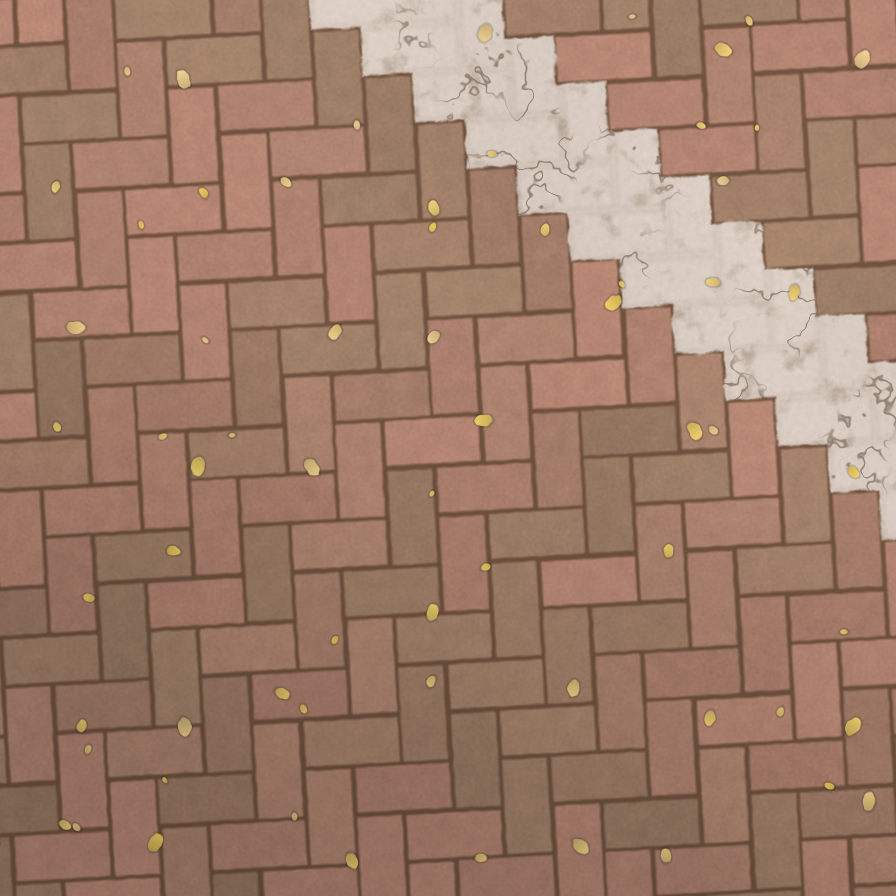
A WebGL 2 fragment shader for this texture:

```glsl
#version 300 es
// Worn herringbone brick paving crossed by a stepped pale cement strip, with fallen leaves.
precision highp float;
uniform vec2 u_resolution;
out vec4 fragColor;

const float BRICK_WIDTH = 0.0549;              // short side of a brick
const float TILT = 0.056;                      // rotation of the paving
const vec2 PAVING_ORIGIN = vec2(0.369, 0.4167);
const vec2 FAR_SHIFT = vec2(-0.09, 0.40);      // paving offset beyond the strip
const float STRIP_START = 8.0;
const float STRIP_END = 12.0;

const vec3 RED_BRICK = vec3(0.685, 0.505, 0.435);
const vec3 BROWN_BRICK = vec3(0.605, 0.485, 0.395);
const vec3 JOINT = vec3(0.43, 0.315, 0.24);
const vec3 CEMENT = vec3(0.83, 0.78, 0.74);
const vec3 CEMENT_DIRT = vec3(0.70, 0.64, 0.58);
const vec3 CRACK = vec3(0.50, 0.43, 0.37);
const vec3 YELLOW_LEAF = vec3(0.86, 0.74, 0.33);
const vec3 PALE_LEAF = vec3(0.84, 0.73, 0.53);

vec2 hash2(vec2 p) {
  vec3 q = fract(p.xyx * vec3(0.1031, 0.1030, 0.0973));
  q += dot(q, q.yzx + 33.33);
  return fract((q.xx + q.yz) * q.zy);
}

float cornerSlope(vec2 cell, vec2 offset) {
  return dot(hash2(cell) * 2.0 - 1.0, offset);
}

float gradientNoise(vec2 p) {
  vec2 i = floor(p), f = fract(p), e = vec2(0.0, 1.0);
  vec2 w = f * f * f * (f * (f * 6.0 - 15.0) + 10.0);
  float low = mix(cornerSlope(i, f), cornerSlope(i + e.yx, f - e.yx), w.x);
  float high = mix(cornerSlope(i + e.xy, f - e.xy), cornerSlope(i + e.yy, f - e.yy), w.x);
  return mix(low, high, w.y);
}

float fractalNoise(vec2 p) {
  float sum = 0.0, gain = 0.6;
  for (int i = 0; i < 4; i++) {
    sum += gain * gradientNoise(p);
    p = p * 2.03 + 17.3;
    gain *= 0.55;
  }
  return sum;
}

vec2 rotate(vec2 p, float angle) {
  float c = cos(angle), s = sin(angle);
  return vec2(c * p.x - s * p.y, s * p.x + c * p.y);
}

float boxDistance(vec2 p, vec2 halfSize) {
  vec2 d = abs(p) - halfSize;
  return length(max(d, 0.0)) + min(max(d.x, d.y), 0.0);
}

// Finds the brick around c: xy = its corner, z = distance to its edge.
vec3 herringbone(vec2 c) {
  vec2 cell = floor(c);
  float k = mod(cell.x - cell.y, 4.0);
  bool flat_ = k < 1.5;
  vec2 corner = cell - (flat_ ? vec2(k, 0.0) : vec2(0.0, 3.0 - k));
  vec2 size = flat_ ? vec2(2.0, 1.0) : vec2(1.0, 2.0);
  vec2 local = c - corner - 0.5 * size + 0.03 * (hash2(corner) - 0.5);
  return vec3(corner, boxDistance(local, 0.5 * size - 0.085) - 0.04);
}

// Signed distance to a staircase of unit cells, positive towards +x, -y.
float stairDistance(vec2 c, float level) {
  vec2 cell = floor(c), f = fract(c);
  vec2 e = vec2(f.x, 1.0 - f.y), o = 1.0 - e;
  float t = cell.x - cell.y - level;
  if (t < -2.5) return -1.0;
  if (t < -1.5) return -length(o);
  if (t < -0.5) return -min(o.x, o.y);
  if (t < 0.5) return min(e.x, e.y);
  return t < 1.5 ? length(e) : 1.0;
}

vec3 brickColor(vec2 c, vec2 p, float soft) {
  vec3 brick = herringbone(c + 0.025 * gradientNoise(c * 4.0));
  vec2 tone = hash2(brick.xy + 71.0);
  vec3 face = mix(RED_BRICK, BROWN_BRICK, smoothstep(0.25, 0.9, tone.x));
  face *= 0.95 + 0.09 * tone.y + 0.09 * fractalNoise(c * 2.5) + 0.06 * gradientNoise(p * 230.0);
  return mix(face, JOINT, smoothstep(-soft, soft, brick.z));
}

vec3 cementColor(vec2 c, float soft) {
  float seam = abs(herringbone(c).z);
  float grime = smoothstep(0.05, 0.5, fractalNoise(c * 1.7)) + 0.2 * smoothstep(0.12, 0.0, seam);
  vec3 color = mix(CEMENT, CEMENT_DIRT, min(grime, 1.0)) * (1.0 + 0.06 * fractalNoise(c * 7.0));
  float crack = abs(fractalNoise(c * 0.75 + 4.0));
  float broken = smoothstep(-0.05, 0.15, gradientNoise(c * 0.6 + 9.0));
  return mix(color, CRACK, 0.8 * broken * smoothstep(0.012 + soft * 0.4, 0.0, crack));
}

// Lays one randomly turned leaf in some cells of a grid.
vec3 scatterLeaves(vec3 ground, vec2 p, float count, float chance, float radius, float soft) {
  vec2 cell = floor(p * count), pick = hash2(cell + count * 3.7), turn = hash2(cell + 50.0 + count);
  vec2 center = (cell + 0.2 + 0.6 * hash2(cell + 120.0)) / count;
  vec2 q = rotate(p - center, 6.283 * turn.x) * vec2(1.0, 1.45);
  float d = length(q) - radius * (0.65 + 0.5 * turn.y) * (1.0 + 0.3 * gradientNoise(p * 140.0));
  vec3 leaf = mix(YELLOW_LEAF, PALE_LEAF, pick.y) * (1.0 + 9.0 * q.x);
  float present = step(pick.x, chance);
  ground *= 1.0 - 0.2 * present * smoothstep(0.004, 0.0, d);
  return mix(ground, leaf, present * smoothstep(soft, -soft, d));
}

void main() {
  vec2 p = gl_FragCoord.xy / u_resolution;
  p.y = 1.0 - p.y;
  float pixel = 1.0 / min(u_resolution.x, u_resolution.y);
  float soft = max(0.04, pixel / BRICK_WIDTH);

  // Paving on both sides of the strip
  vec2 near = rotate(p - PAVING_ORIGIN, TILT) / BRICK_WIDTH;
  near = vec2(near.x, near.y);
  vec2 far = near - FAR_SHIFT;
  bool beyond = near.x - near.y > 0.5 * (STRIP_START + STRIP_END);
  vec3 color = brickColor(beyond ? far + vec2(40.0) : near, p, soft);

  // Cement strip with ragged steps
  float strip = min(stairDistance(near, STRIP_START), -stairDistance(far, STRIP_END));
  strip += 0.13 * fractalNoise(near * 2.2);
  color = mix(color, cementColor(near, soft), smoothstep(-soft, soft, strip));

  // Leaves, crumbs and uneven light
  color = scatterLeaves(color, p, 7.0, 0.75, 0.0095, max(0.0012, pixel));
  color = scatterLeaves(color, p + 0.03, 13.0, 0.14, 0.005, max(0.0012, pixel));
  color *= 1.03 - 0.19 * smoothstep(0.4, 1.35, p.y + 0.4 * (1.0 - p.x));
  color *= 1.0 + 0.05 * gradientNoise(p * 4.0);
  fragColor = vec4(color, 1.0);
}
```
